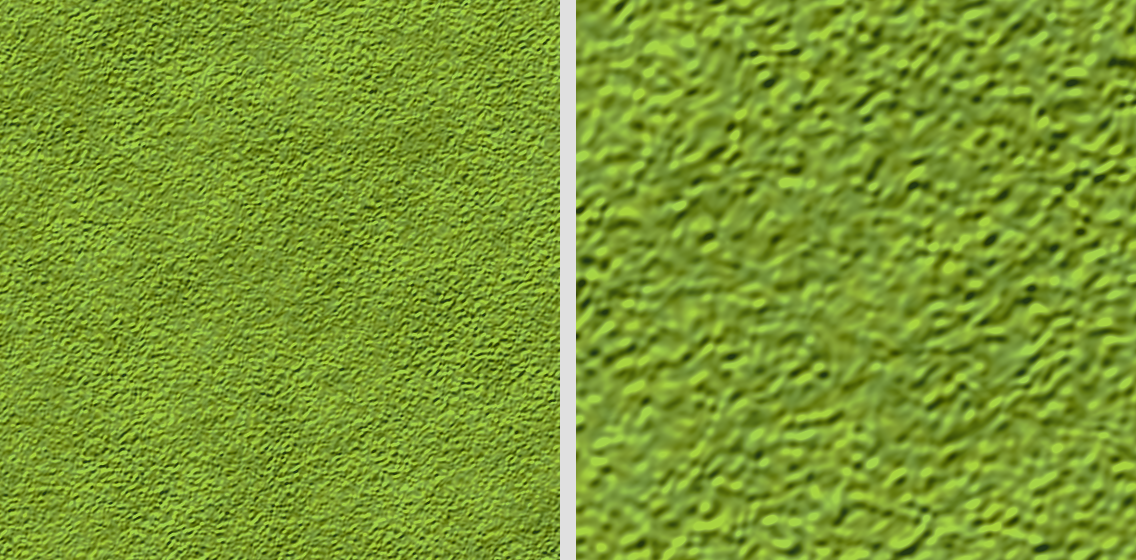
Left: the whole. Right: its middle third, enlarged.
Give the GLSL for this texture, as a WebGL 1 fragment shader.

```glsl
precision highp float;
uniform vec2 u_resolution;

float hash(vec2 p) {
  vec3 q = fract(p.xyx * vec3(0.1031, 0.1030, 0.0973));
  q += dot(q, q.yzx + 33.33);
  return fract((q.x + q.y) * q.z);
}

float noise(vec2 p) {
  vec2 cell = floor(p);
  vec2 f = fract(p);
  f = f * f * (3.0 - 2.0 * f);
  float low = mix(hash(cell), hash(cell + vec2(1.0, 0.0)), f.x);
  float high = mix(hash(cell + vec2(0.0, 1.0)), hash(cell + 1.0), f.x);
  return mix(low, high, f.y);
}

mat2 rotation(float angle) {
  float c = cos(angle), s = sin(angle);
  return mat2(c, s, -s, c);
}

// Height of the turf: two layers of short tufts, slightly crossed
float turfHeight(vec2 p) {
  vec2 tuft = rotation(0.2) * p * vec2(138.0, 190.0) + 300.0;
  vec2 crossed = rotation(-0.25) * p * vec2(150.0, 205.0) + 500.0;
  return 0.9 * (noise(tuft) + noise(crossed));
}

// Blends in the next tone as the light passes from one level to another
vec3 addTone(vec3 base, vec3 tone, float from, float to, float light) {
  return mix(base, tone, clamp((light - from) / (to - from), 0.0, 1.0));
}

vec3 grassColor(float light) {
  vec3 color = vec3(0.14, 0.22, 0.06);
  color = addTone(color, vec3(0.27, 0.36, 0.04), -3.0, -1.96, light);
  color = addTone(color, vec3(0.38, 0.48, 0.07), -1.96, -1.08, light);
  color = addTone(color, vec3(0.45, 0.56, 0.18), -1.08, -0.36, light);
  color = addTone(color, vec3(0.51, 0.63, 0.23), -0.36, 0.28, light);
  color = addTone(color, vec3(0.57, 0.72, 0.25), 0.28, 0.86, light);
  return addTone(color, vec3(0.65, 0.83, 0.27), 0.86, 1.6, light);
}

void main() {
  vec2 uv = gl_FragCoord.xy / min(u_resolution.x, u_resolution.y);

  // Grain axes: x runs up to the right, y points to the light at upper left
  vec2 p = rotation(-0.5) * uv;
  vec2 bend = vec2(noise(uv * 45.0 + 20.0), noise(uv * 45.0 + 90.0)) - 0.5;
  p += 0.005 * bend;

  // Relief lit from the side, rougher in some patches
  vec2 toLight = vec2(0.0003, 0.0021);
  float slope = turfHeight(p - toLight) - turfHeight(p + toLight);
  float roughness = mix(2.4, 4.2, noise(uv * 12.0 + 40.0));

  // Broad mottling drawn out along the grain
  float patches = noise(p * vec2(4.0, 7.0) + 50.0) - 0.5;
  float mottle = noise(p * vec2(16.0, 26.0) + 80.0) - 0.5;
  float light = slope * roughness + 0.7 * patches + 0.7 * mottle;

  // Slight drift between yellow and grey green
  float hue = noise(p * vec2(90.0, 110.0) + 150.0) - 0.5;
  vec3 color = grassColor(light) + hue * vec3(0.03, 0.0, -0.08);
  gl_FragColor = vec4(clamp(color, 0.0, 1.0), 1.0);
}
```
